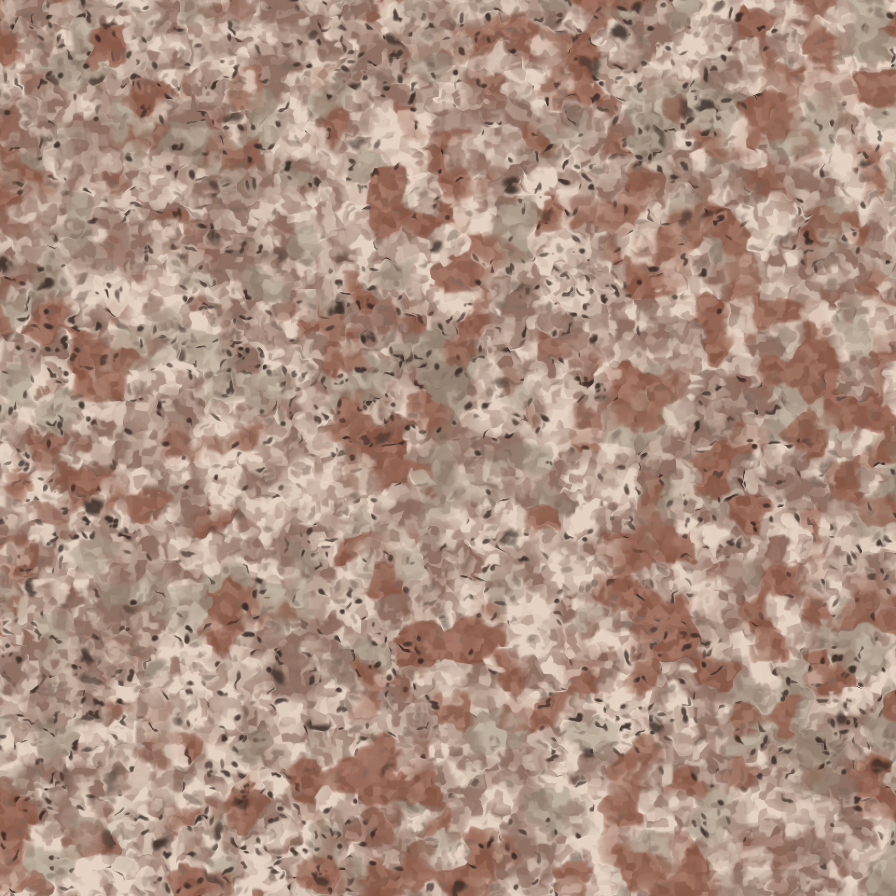
Reproduce this texture procedurally as a three.js fragment shader.

```glsl
// Polished pink granite: pale and rosy soft grains, rust patches and dark mica specks.
varying vec2 vUv;

const vec3 SHADOW_PINK = vec3(0.56, 0.44, 0.39);
const vec3 PALE_CREAM  = vec3(0.87, 0.79, 0.73);
const vec3 RUST        = vec3(0.57, 0.37, 0.30);
const vec3 GREY_GREEN  = vec3(0.60, 0.56, 0.49);
const vec3 SMOKE       = vec3(0.46, 0.39, 0.35);
const vec3 MICA        = vec3(0.19, 0.14, 0.12);

// Cells across the canvas
const float CLOUD_CELLS  = 6.0;
const float MOTTLE_CELLS = 17.0;
const float RUST_CELLS   = 27.0;
const float GRAIN_CELLS  = 48.0;
const float FINE_CELLS   = 105.0;
const float SMOKE_CELLS  = 62.0;
const float MICA_CELLS   = 78.0;
const float FLAKE_CELLS  = 36.0;

const float GRAIN_SHARPNESS = 11.0;
const float TONE_CONTRAST   = 1.75;
const float WARP            = 0.010;

vec2 hash2(vec2 p) {
  vec3 q = fract(p.xyx * vec3(0.1031, 0.1030, 0.0973));
  q += dot(q, q.yzx + 33.33);
  return fract((q.xx + q.yz) * q.zy);
}

// Cellular noise: a random tone per cell, blended softly at the borders
float grains(vec2 p, float seed) {
  vec2 cell = floor(p), f = fract(p);
  float sum = 0.0, total = 0.0;
  for (int y = -1; y <= 1; y++) {
    for (int x = -1; x <= 1; x++) {
      vec2 o = vec2(float(x), float(y));
      vec2 id = cell + o + seed;
      vec2 d = o + 0.1 + 0.8 * hash2(id) - f;
      float w = exp(-GRAIN_SHARPNESS * dot(d, d));
      sum += w * hash2(id + 57.0).x;
      total += w;
    }
  }
  return sum / total;
}

// Scattered ellipses of random size and direction; chance is the share of filled cells
float specks(vec2 p, float seed, float chance) {
  vec2 cell = floor(p), f = fract(p);
  float cover = 0.0;
  for (int y = -1; y <= 1; y++) {
    for (int x = -1; x <= 1; x++) {
      vec2 o = vec2(float(x), float(y));
      vec2 id = cell + o + seed;
      vec2 pick = hash2(id + 91.0);
      vec2 shape = hash2(id + 173.0);
      vec2 d = o + 0.15 + 0.7 * hash2(id) - f;
      float angle = 6.2832 * pick.y;
      float c = cos(angle), s = sin(angle);
      d = vec2(c * d.x + s * d.y, c * d.y - s * d.x);
      vec2 radius = vec2(mix(0.28, 0.58, shape.x), mix(0.18, 0.32, shape.y));
      float blob = 1.0 - smoothstep(0.35, 1.15, length(d / radius));
      float present = smoothstep(-0.04, 0.04, chance - pick.x);
      cover = max(cover, blob * present * mix(0.6, 1.0, shape.y));
    }
  }
  return cover;
}

void main() {
  // Bend the plane so that grain borders become ragged
  vec2 bend = vec2(grains(vUv * 65.0, 11.0), grains(vUv * 65.0, 29.0)) - 0.5;
  vec2 p = vUv + WARP * bend;

  float cloud  = grains(p * CLOUD_CELLS, 3.0);
  float mottle = grains(p * MOTTLE_CELLS, 41.0);
  float grain  = grains(p * GRAIN_CELLS, 67.0);
  float fine   = grains(p * FINE_CELLS, 83.0);

  // Ground of pale and rosy grains
  float tone = 0.22 * (cloud - 0.5) + 0.34 * (mottle - 0.5)
             + 0.50 * (grain - 0.5) + 0.46 * (fine - 0.5);
  float light = clamp(0.53 + TONE_CONTRAST * tone, 0.0, 1.1);
  vec3 color = mix(SHADOW_PINK, PALE_CREAM, light);

  // Faint grey-green minerals
  float green = grains(p * MOTTLE_CELLS * 1.5, 131.0);
  color = mix(color, GREY_GREEN, 0.5 * smoothstep(0.68, 0.92, green));

  // Rust patches gathered into loose clusters
  float rustField = 0.60 * grains(p * RUST_CELLS, 151.0)
                  + 0.32 * grains(p * CLOUD_CELLS, 197.0)
                  + 0.16 * (1.0 - grain);
  float rust = smoothstep(0.58, 0.80, rustField);
  color = mix(color, RUST + 0.10 * (fine - 0.5), 0.85 * rust);

  // Smoky translucent flecks, then small mica specks and rarer large flakes
  float crowd = grains(p * MOTTLE_CELLS * 0.6, 223.0);
  color = mix(color, SMOKE, 0.55 * specks(p * SMOKE_CELLS, 241.0, 0.10 + 0.35 * crowd));
  float mica = specks(p * MICA_CELLS, 269.0, 0.36 * crowd);
  float flake = specks(p * FLAKE_CELLS, 307.0, 0.09 * crowd);
  color = mix(color, MICA, 0.85 * max(mica, flake));

  gl_FragColor = vec4(color, 1.0);
}
```
